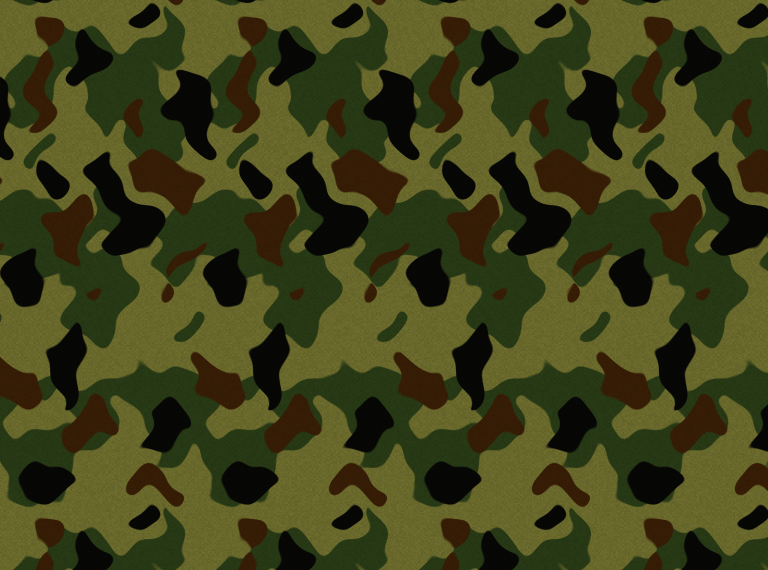
Give the GLSL for this pattern, as a WebGL 1 fragment shader.

```glsl
precision highp float;
// Woodland camouflage: olive and green lobes under black and brown patches.
// Each layer thresholds a sum of warped sines whose wave vectors fit one tile,
// so the cloth repeats; a fine hashed grain gives it a woven surface.

uniform vec2 u_resolution;

const float TAU = 6.2831853;
const vec2 TILE = vec2(0.356, 0.88); // repeat size in canvas heights

float hash(vec2 p) {
  return fract(sin(dot(p, vec2(12.9898, 78.233))) * 43758.5453);
}

// Approximate signed distance to the patch edge, positive inside.
// level is the threshold in standard deviations; side picks peaks or troughs.
float patchDistance(vec2 p, float seed, float side, float level) {
  // Two scales of bending turn plain blobs into hooked fingers
  vec2 u = p / TILE;
  p += 0.011 * sin(TAU * vec2(7.0 * u.y + u.x, 3.0 * u.x - 2.0 * u.y) + seed * vec2(1.7, 2.9));
  p += 0.007 * sin(TAU * vec2(12.0 * u.y - u.x, 5.0 * u.x + 3.0 * u.y) + seed * vec2(3.1, 0.8));

  float sum = 0.0;
  float power = 0.0;
  vec2 slope = vec2(0.0);
  for (int i = 0; i < 12; i++) {
    float n = float(i);
    float frequency = mix(3.6, 12.0, n / 11.0);
    float angle = n * 2.4 + seed;
    // Whole numbers of waves per tile keep the repeat seamless
    vec2 wave = floor(frequency * vec2(cos(angle), sin(angle)) * TILE + 0.5) / TILE;
    float amplitude = 1.0 / frequency;
    float phase = TAU * (dot(wave, p) + hash(vec2(n, seed)));
    sum += amplitude * sin(phase);
    slope += amplitude * TAU * wave * cos(phase);
    power += 0.5 * amplitude * amplitude;
  }
  float deviation = sqrt(power);
  return (side * sum / deviation - level) / max(length(slope) / deviation, 6.0);
}

// Soft-edged coverage of a layer
float cover(vec2 p, float seed, float side, float level) {
  float edge = max(0.0018, 0.7 / u_resolution.y);
  return smoothstep(-edge, edge, patchDistance(p, seed, side, level));
}

void main() {
  vec2 p = gl_FragCoord.xy / u_resolution.y;

  vec3 olive = vec3(0.41, 0.408, 0.17);
  vec3 green = vec3(0.15, 0.22, 0.08);
  vec3 black = vec3(0.025, 0.025, 0.02);
  vec3 brown = vec3(0.21, 0.11, 0.02);

  // Black and brown share one field, so they never overlap
  vec3 color = mix(olive, green, cover(p, 1.3, 1.0, 0.04));
  color = mix(color, black, cover(p, 4.1, 1.0, 1.08));
  color = mix(color, brown, cover(p, 4.1, -1.0, 1.12));

  // Woven grain
  float grain = hash(floor(p * 380.0)) - 0.5;
  float weave = sin(TAU * 120.0 * p.x) * sin(TAU * 120.0 * p.y);
  color *= 1.0 + 0.1 * grain + 0.02 * weave;

  gl_FragColor = vec4(color, 1.0);
}
```
